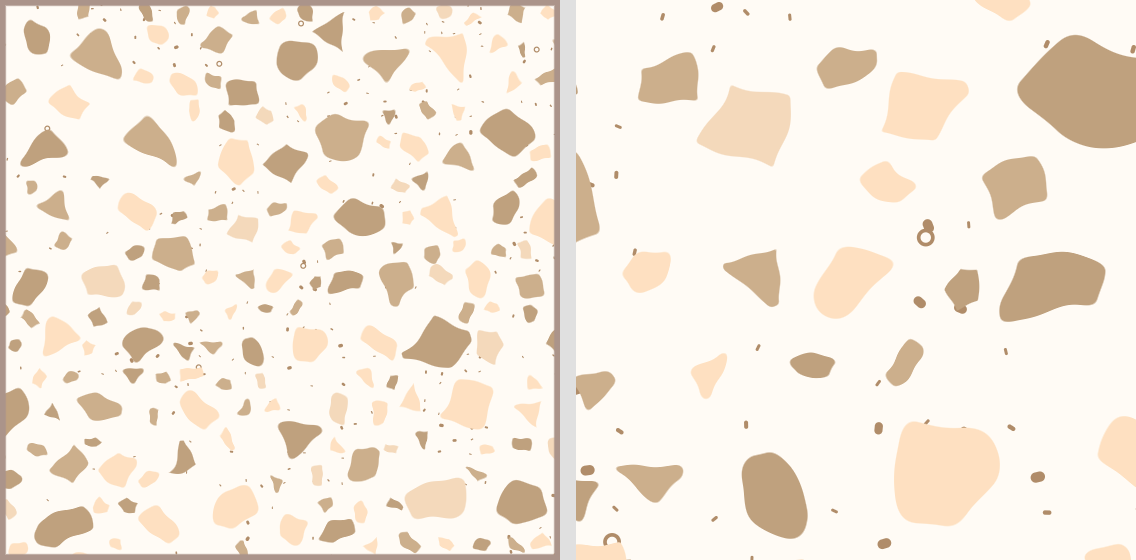
Left, the full canvas; right, a detail of the centre.
A Shadertoy shader for this pattern:

```glsl
// Terrazzo: three sizes of stone chips on cream, with specks, rings and a soft taupe frame.
// Each size lives on a staggered, jittered grid; smaller chips appear only where larger
// ones leave room. A chip is a rounded, bent intersection of half-planes.

float hash(vec2 p) {
    return fract(sin(dot(p, vec2(127.1, 311.7))) * 43758.5453);
}

float smoothMax(float a, float b, float k) {
    float h = max(k - abs(a - b), 0.0) / k;
    return max(a, b) + h * h * k * 0.25;
}

// Cell of a brick-staggered grid, displaced by a neighbour step
vec2 cellAt(vec2 g, int k) {
    vec2 neighbour = vec2(k % 3 - 1, k / 3 - 1);
    float row = floor(g.y) + neighbour.y;
    return vec2(floor(g.x - 0.5 * mod(row, 2.0)) + neighbour.x, row);
}

// Centre and radius of the chip in a cell, in canvas units
vec3 grain(vec2 id, float n) {
    vec2 jitter = vec2(hash(id + n), hash(id + n + 37.3)) - 0.5;
    vec2 centre = id + 0.5 + 0.42 * jitter + vec2(0.5 * mod(id.y, 2.0), 0.0);
    return vec3(centre, mix(0.24, 0.36, hash(id + n + 71.9))) / n;
}

bool largeKept(vec2 id) {
    return fract(dot(id, vec2(0.57, 0.82)) + 0.2) < 0.66;
}

// Free distance to the nearest large chip
float largeGap(vec2 p) {
    float gap = 1.0;
    for (int k = 0; k < 9; k++) {
        vec2 id = cellAt(p * 6.0, k);
        vec3 g = grain(id, 6.0);
        if (largeKept(id)) gap = min(gap, length(p - g.xy) - g.z);
    }
    return gap;
}

// Free distance to the nearest medium chip
float mediumGap(vec2 p) {
    float gap = 1.0;
    for (int k = 0; k < 9; k++) {
        vec3 g = grain(cellAt(p * 9.0, k), 9.0);
        float d = length(p - g.xy) - g.z;
        if (d < gap && largeGap(g.xy) > g.z) gap = d;
    }
    return gap;
}

// Distance to a chip of unit radius
float chip(vec2 p, vec2 seed) {
    float bound = length(p) - 1.1;
    float turn = 6.2832 * hash(seed + 3.1);
    p = mat2(cos(turn), sin(turn), -sin(turn), cos(turn)) * p;
    p += 0.04 * sin(p.yx * 5.0 + turn * 3.0);
    float stretch = mix(1.0, 1.45, hash(seed + 5.7));
    p *= vec2(1.0 / stretch, stretch);
    p.y += 0.7 * (hash(seed + 8.3) - 0.5) * (p.x * p.x - 0.3);
    float sides = 3.0 + floor(0.25 + 2.7 * hash(seed + 11.9));
    float size = sides < 3.5 ? 0.75 : 1.0;
    float rounding = mix(0.05, 0.35, hash(seed + 14.2));
    float d = bound;
    for (float i = 0.0; i < sides; i++) {
        float a = 6.2832 * (i + 0.4 * (hash(seed + i * 2.3) - 0.5)) / sides;
        float reach = size * mix(0.55, 0.85, hash(seed + i * 4.7 + 20.0));
        d = smoothMax(d, dot(p, vec2(cos(a), sin(a))) - reach, rounding);
    }
    return d * 0.85;
}

vec3 stoneColour(float t) {
    if (t < 0.33) return vec3(0.995, 0.88, 0.755);
    if (t < 0.43) return vec3(0.955, 0.85, 0.735);
    if (t < 0.77) return vec3(0.80, 0.685, 0.55);
    return vec3(0.75, 0.63, 0.495);
}

void addChips(inout vec3 colour, vec2 p, float n, float pixel) {
    for (int k = 0; k < 9; k++) {
        vec2 id = cellAt(p * n, k);
        vec3 g = grain(id, n);
        if (length(p - g.xy) > 1.2 * g.z) continue;
        if (n < 7.0 && !largeKept(id)) continue;
        if (n > 7.0 && largeGap(g.xy) < g.z) continue;
        if (n > 10.0 && mediumGap(g.xy) < g.z) continue;
        float d = chip((p - g.xy) / g.z, id + n * 1.7) * g.z;
        float tone = fract(dot(id, vec2(0.618, 0.755)) + n * 0.31);
        colour = mix(colour, stoneColour(tone), clamp(0.5 - d / pixel, 0.0, 1.0));
    }
}

void mainImage(out vec4 fragColor, in vec2 fragCoord) {
    float pixel = 1.0 / min(iResolution.x, iResolution.y);
    vec2 p = fragCoord * pixel;
    vec3 colour = vec3(1.0, 0.985, 0.96);
    float dust = 1.0;

    // Clustered specks, some of them elongated
    vec2 id = floor(p * 40.0);
    float cluster = hash(floor(id / 5.0) + 9.4);
    if (hash(id + 2.6) < 0.5 * cluster * cluster) {
        vec2 q = fract(p * 40.0) - mix(vec2(0.25), vec2(0.75), vec2(hash(id), hash(id + 6.1)));
        float slant = 6.2832 * hash(id + 4.4);
        q -= vec2(cos(slant), sin(slant)) * clamp(dot(q, vec2(cos(slant), sin(slant))), -0.05, 0.05);
        dust = (length(q) - mix(0.035, 0.13, pow(hash(id + 7.7), 3.0))) / 40.0;
    }
    // Sparse little rings
    id = floor(p * 7.0);
    if (hash(id + 51.3) < 0.28) {
        vec2 q = fract(p * 7.0) - mix(vec2(0.2), vec2(0.8), vec2(hash(id + 1.9), hash(id + 8.8)));
        dust = min(dust, abs(length(q) / 7.0 - 0.0042) - 0.0011);
    }
    colour = mix(colour, vec3(0.69, 0.55, 0.41), clamp(0.5 - dust / pixel, 0.0, 1.0));

    addChips(colour, p, 17.0, pixel);
    addChips(colour, p, 9.0, pixel);
    addChips(colour, p, 6.0, pixel);

    // Soft frame
    vec2 inset = min(p, iResolution.xy * pixel - p);
    float frame = 1.0 - smoothstep(0.0085, 0.0125, min(inset.x, inset.y));
    fragColor = vec4(mix(colour, vec3(0.67, 0.58, 0.54), frame), 1.0);
}
```
